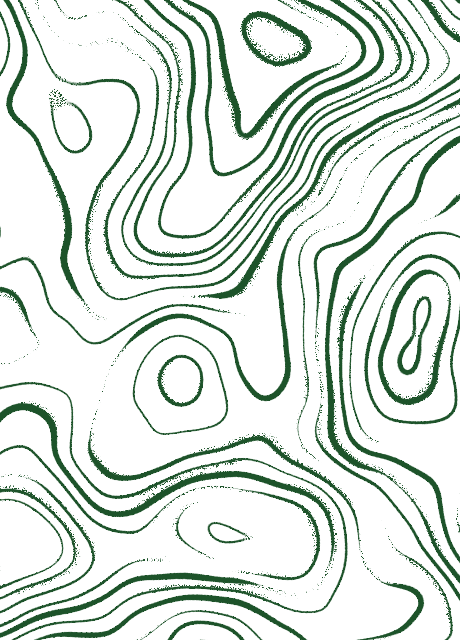
This pattern is drawn by a Shadertoy shader. Its source:

```glsl
// Dry-brushed green contour lines of a smooth rolling height field on white.

const vec3  PAPER = vec3(1.0);
const vec3  INK   = vec3(0.115, 0.325, 0.165);
const vec2  SHIFT = vec2(3.7, 8.2);      // part of the terrain in view
const vec2  TILT  = vec2(0.35, -0.55);   // overall slope, carries bands across
const float HILL_SCALE   = 2.5;          // hills per canvas height
const float BEND_SCALE   = 5.3;          // smaller bends in the lines
const float BEND_AMOUNT  = 0.32;
const float LEVELS       = 13.0;         // contours per unit of height
const float LEVEL_JITTER = 0.2;          // uneven spacing of contours
const float THIN  = 0.0012;              // half widths, in canvas heights
const float THICK = 0.0043;
const float MIN_SLOPE  = 0.9;            // lines thin out on flatter ground
const float DUST_REACH = 0.014;          // widest dry-brush trail
const float GRAIN_SCALE = 620.0;         // specks per canvas height

float hash(vec2 p) {
    vec3 q = fract(p.xyx * 0.1031);
    q += dot(q, q.yzx + 33.33);
    return fract((q.x + q.y) * q.z);
}

vec2 randomDirection(vec2 cell) {
    float angle = 6.2832 * hash(cell + 17.0);
    return vec2(cos(angle), sin(angle));
}

// Gradient noise, about -0.7 to 0.7
float noise(vec2 p) {
    vec2 i = floor(p), f = p - i;
    vec2 u = f * f * f * (f * (f * 6.0 - 15.0) + 10.0);
    vec2 e = vec2(1.0, 0.0);
    float a = dot(randomDirection(i), f);
    float b = dot(randomDirection(i + e.xy), f - e.xy);
    float c = dot(randomDirection(i + e.yx), f - e.yx);
    float d = dot(randomDirection(i + e.xx), f - e.xx);
    return mix(mix(a, b, u.x), mix(c, d, u.x), u.y);
}

float terrain(vec2 p) {
    vec2 turned = mat2(0.8, 0.6, -0.6, 0.8) * p;
    return noise(p * HILL_SCALE + SHIFT)
         + BEND_AMOUNT * noise(turned * BEND_SCALE + SHIFT.yx + 20.0)
         + 0.03 * noise(p * 13.0 + 50.0)
         + dot(p, TILT);
}

void mainImage(out vec4 fragColor, in vec2 fragCoord) {
    float pixel = 1.0 / iResolution.y;
    vec2 p = fragCoord * pixel;

    // Height and slope
    vec2 e = vec2(0.002, 0.0);
    float height = terrain(p);
    float slope = length(vec2(terrain(p + e.xy) - terrain(p - e.xy),
                              terrain(p + e.yx) - terrain(p - e.yx))) / (2.0 * e.x);
    float density = LEVELS * max(slope, MIN_SLOPE);

    // Signed distance to the contour of this level
    float t = height * LEVELS + 40.0;
    float id = floor(t);
    float centre = 0.5 + LEVEL_JITTER * (2.0 * hash(vec2(id, 3.0)) - 1.0);
    float dist = (t - id - centre) / density;
    float room = 0.28 / density;

    // Stroke pressure varies along each line and lifts off at its ends
    vec2 strokePos = p * 3.2 + vec2(id * 7.3, id * 2.9);
    float pressure = noise(strokePos);
    float presence = smoothstep(-0.3, -0.1, pressure)
                   * smoothstep(0.15, 0.9, slope);
    float halfWidth = mix(THIN, THICK, hash(vec2(id, 11.0)));
    halfWidth *= 1.0 + 0.9 * noise(strokePos * 1.7 + 9.0);
    halfWidth = min(halfWidth, room) * presence;

    // Solid stroke with a slightly rough edge
    float rough = 0.0006 * noise(p * GRAIN_SCALE * 0.5);
    float edge = abs(dist) - halfWidth + rough;
    float ink = smoothstep(0.75 * pixel, -0.75 * pixel, edge)
              * smoothstep(0.0, 0.25, presence);

    // Dry-brush specks trailing off on one side of the stroke
    float side = hash(vec2(id, 23.0)) < 0.5 ? -1.0 : 1.0;
    float dryness = smoothstep(0.0, 0.4, noise(strokePos * 1.3 + 31.0));
    float liftOff = smoothstep(-0.42, -0.25, pressure) * (1.0 - presence);
    float reach = min(DUST_REACH * max(dryness, 0.35 * liftOff), room * 1.1);
    float trail = dist * side > 0.0 ? reach : 0.2 * reach;
    float fall = 1.0 - max(edge, 0.0) / max(trail, 0.0001);
    float streak = 0.75 + 0.5 * noise(vec2(t * 9.0, id));
    float chance = clamp(fall, 0.0, 1.0) * streak * 0.65 * max(presence, liftOff);
    float speck = smoothstep(-0.12, 0.12, chance - hash(floor(p * GRAIN_SCALE)) - 0.06);
    ink = max(ink, speck * step(0.02, chance));

    fragColor = vec4(mix(PAPER, INK, ink), 1.0);
}
```
